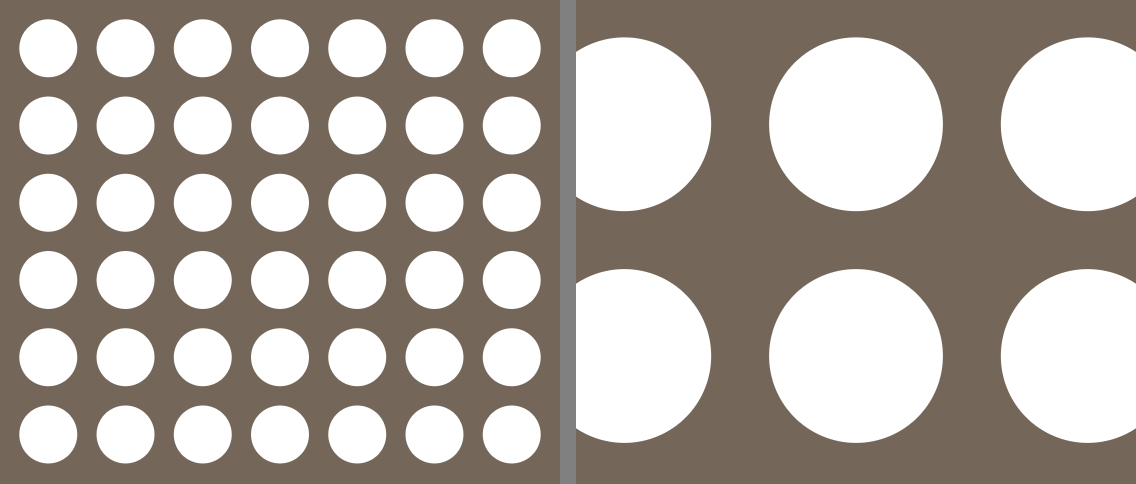
Left: the whole. Right: its middle third, enlarged.
Reproduce this pattern procedurally as a WebGL 1 fragment shader.

```glsl
precision highp float;
// Seven by six grid of plain white discs on a flat warm brown ground.

uniform vec2 u_resolution;

const vec2 GRID_COUNT = vec2(7.0, 6.0);   // discs across and down
const float DISC_DIAMETER = 3.0;          // lengths in layout units
const float DISC_GAP = 1.0;
const float MARGIN = 1.0;                 // ground around the whole grid
const vec3 GROUND_COLOR = vec3(0.455, 0.402, 0.351);
const vec3 DISC_COLOR = vec3(1.0);

// Signed distance to the disc in the nearest grid cell.
float discGridDistance(vec2 p) {
  float pitch = DISC_DIAMETER + DISC_GAP;
  vec2 firstCenter = vec2(MARGIN + 0.5 * DISC_DIAMETER);
  vec2 cell = floor((p - firstCenter) / pitch + 0.5);
  cell = clamp(cell, vec2(0.0), GRID_COUNT - 1.0);
  return length(p - firstCenter - cell * pitch) - 0.5 * DISC_DIAMETER;
}

void main() {
  // Layout units span the canvas width; y runs down from the top edge.
  float layoutWidth = GRID_COUNT.x * (DISC_DIAMETER + DISC_GAP) - DISC_GAP + 2.0 * MARGIN;
  float pixelSize = layoutWidth / u_resolution.x;
  vec2 p = vec2(gl_FragCoord.x, u_resolution.y - gl_FragCoord.y) * pixelSize;

  // One-pixel smoothed coverage.
  float coverage = clamp(0.5 - discGridDistance(p) / pixelSize, 0.0, 1.0);
  gl_FragColor = vec4(mix(GROUND_COLOR, DISC_COLOR, coverage), 1.0);
}
```
